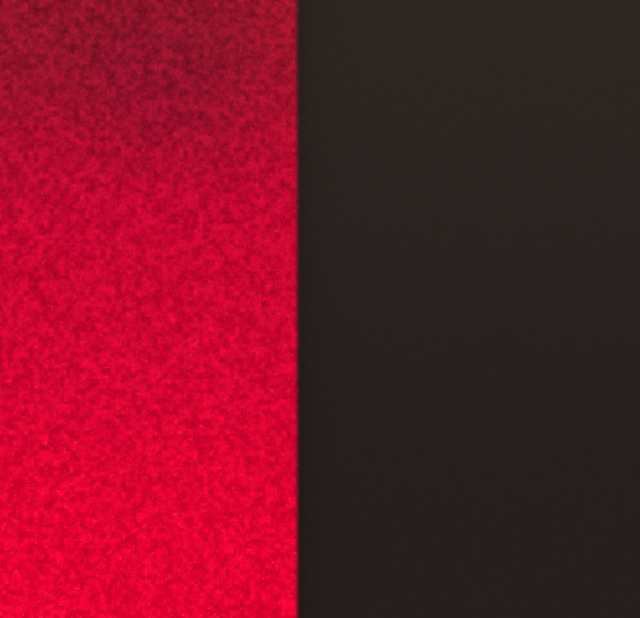
Reproduce this background procedurally as a Shadertoy shader.

```glsl
// Grainy crimson panel, dim at the top, beside a smooth charcoal panel.
#define EDGE_X 0.4645
#define EDGE_SOFT 0.0055
#define GRAIN_SCALE 120.0
#define GRAIN_AMOUNT 0.34
#define DARK_GRAIN 0.012
#define RED_TOP vec3(0.575, 0.075, 0.165)
#define RED_MID vec3(0.765, 0.025, 0.190)
#define RED_LOW vec3(0.885, 0.010, 0.195)
#define CHARCOAL_TOP vec3(0.176, 0.147, 0.135)
#define CHARCOAL_LOW vec3(0.150, 0.122, 0.112)

// Sine-free hash of a lattice point
float hash(vec2 p) {
    vec3 q = fract(vec3(p.xyx) * 0.1031);
    q += dot(q, q.yzx + 33.33);
    return fract((q.x + q.y) * q.z);
}

// Smooth value noise, 0 to 1
float noise(vec2 p) {
    vec2 cell = floor(p);
    vec2 f = fract(p);
    f = f * f * (3.0 - 2.0 * f);
    float low = mix(hash(cell), hash(cell + vec2(1.0, 0.0)), f.x);
    float high = mix(hash(cell + vec2(0.0, 1.0)), hash(cell + vec2(1.0)), f.x);
    return mix(low, high, f.y);
}

// Octaves of noise centred on zero
float mottle(vec2 p) {
    float sum = 0.0;
    float weight = 0.5;
    for (int i = 0; i < 3; i++) {
        sum += weight * (noise(p) - 0.5);
        p = mat2(1.6, 1.2, -1.2, 1.6) * p + 17.3;
        weight *= 0.6;
    }
    return sum;
}

// Lit red surface: vertical ramp, soft clouds and fine grain
vec3 redPanel(vec2 uv, vec2 p) {
    float cloud = noise(p * 9.0 + 3.0) - 0.5;
    float height = uv.y + 0.05 * cloud;
    vec3 color = mix(RED_LOW, RED_MID, smoothstep(0.05, 0.72, height));
    color = mix(color, RED_TOP, smoothstep(0.62, 0.96, height));

    // Dim patch near the top and faint lift toward the edge
    vec2 d = (uv - vec2(0.25, 0.86)) / vec2(0.17, 0.16);
    color.r -= 0.035 * exp(-dot(d, d));
    color.r += 0.04 * smoothstep(0.30, 0.46, uv.x) * smoothstep(0.6, 1.0, uv.y);

    float grain = mottle(p * GRAIN_SCALE);
    color.r += GRAIN_AMOUNT * grain;
    color.gb += vec2(0.05, 0.12) * grain;

    // Small pinkish glints, denser toward the bottom
    float glint = smoothstep(0.78, 1.0, noise(p * 190.0 + 41.0));
    color += vec3(0.07, 0.07, 0.06) * glint * (1.0 - 0.7 * uv.y);
    return color;
}

// Nearly flat charcoal with a shade beside the edge
vec3 darkPanel(vec2 uv, vec2 p) {
    vec3 color = mix(CHARCOAL_LOW, CHARCOAL_TOP, smoothstep(0.1, 1.0, uv.y));
    color -= 0.025 * exp(-max(uv.x - EDGE_X, 0.0) / 0.025);
    color += DARK_GRAIN * mottle(p * 170.0);
    return color;
}

void mainImage(out vec4 fragColor, in vec2 fragCoord) {
    vec2 uv = fragCoord / iResolution.xy;
    vec2 p = fragCoord / iResolution.y;
    float side = smoothstep(EDGE_X - EDGE_SOFT, EDGE_X + EDGE_SOFT, uv.x);
    vec3 color = mix(redPanel(uv, p), darkPanel(uv, p), side);
    fragColor = vec4(clamp(color, 0.0, 1.0), 1.0);
}
```
